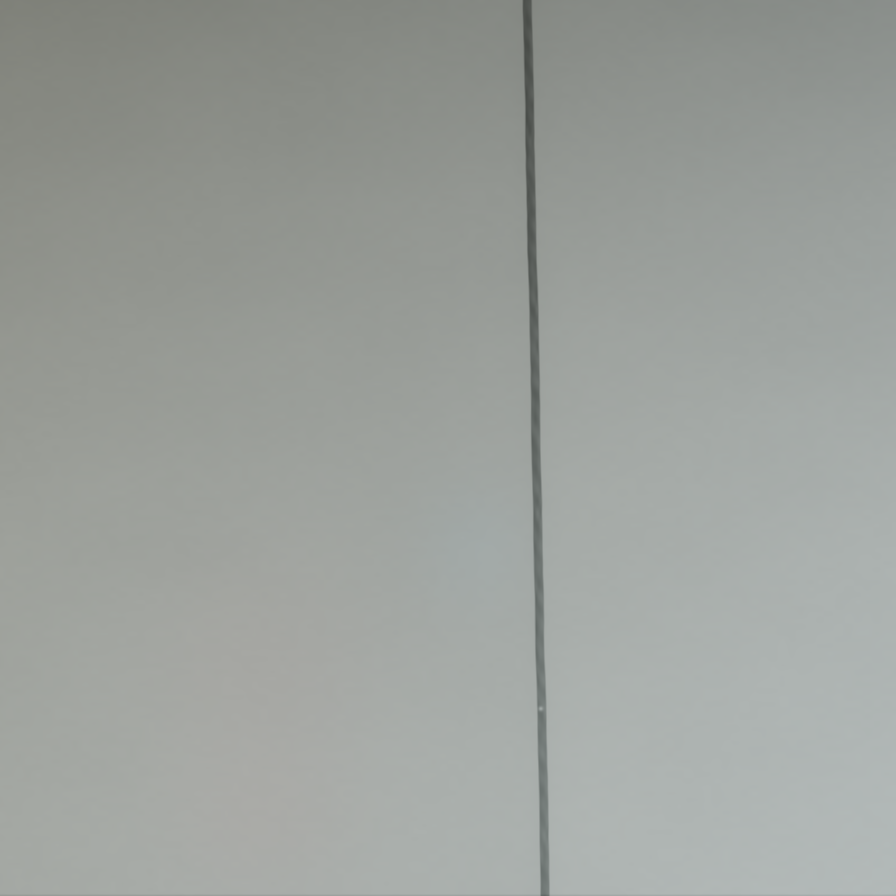
Give the GLSL for this texture, as a WebGL 1 fragment shader.

```glsl
precision highp float;
// A pale grey panel wall, shaded darker towards the top left, split by one
// thin, slightly leaning dark seam. Smooth gradients give the light, value
// noise the mottling, and a distance to a line the seam with its twisted grain.

uniform vec2 u_resolution;

#define SEAM_TOP_X 0.5885
#define SEAM_BOTTOM_X 0.6085
#define SEAM_HALF_WIDTH 0.0049
#define SEAM_DARK vec3(0.305, 0.318, 0.302)
#define SEAM_LIGHT vec3(0.445, 0.475, 0.465)
#define MOTTLE 0.008
#define GRAIN 0.006
#define GLINT_POS vec2(0.6035, 0.209)

float hash(vec2 p) {
  return fract(sin(dot(p, vec2(127.1, 311.7))) * 43758.5453);
}

float noise(vec2 p) {
  vec2 cell = floor(p);
  vec2 f = fract(p);
  f = f * f * (3.0 - 2.0 * f);
  float low = mix(hash(cell), hash(cell + vec2(1.0, 0.0)), f.x);
  float high = mix(hash(cell + vec2(0.0, 1.0)), hash(cell + vec2(1.0)), f.x);
  return mix(low, high, f.y);
}

float softSpot(vec2 p, vec2 center, vec2 radius) {
  vec2 d = (p - center) / radius;
  return exp(-dot(d, d));
}

vec3 wallColor(vec2 uv, float rightPanel) {
  // Light rises quickly below the top, then levels off
  float depth = 1.0 - uv.y;
  float green = 0.503 + 0.27 * depth - 0.11 * depth * depth + 0.055 * uv.x;
  green += 0.010 * rightPanel * smoothstep(0.0, 0.35, depth);

  // Cooler towards the lower right, with faint warm patches on the left
  float cool = clamp(0.6 * uv.x + 0.45 * depth, 0.0, 1.0);
  vec3 color = green + mix(vec3(-0.007, 0.0, -0.030),
                           vec3(-0.026, 0.0, -0.004), cool);
  float warm = softSpot(uv, vec2(0.29, 0.25), vec2(0.12, 0.13))
             + softSpot(uv, vec2(0.29, 0.08), vec2(0.10, 0.08));
  color += vec3(0.009, -0.004, -0.003) * warm;
  color += vec3(-0.006, 0.004, 0.012)
         * softSpot(uv, vec2(0.53, 0.39), vec2(0.06, 0.07));

  // Broad mottling and fine grain
  color += MOTTLE * (noise(uv * vec2(9.0, 13.0)) - 0.5);
  color += GRAIN * (noise(uv * vec2(95.0, 140.0)) - 0.5);
  return color;
}

void main() {
  vec2 uv = gl_FragCoord.xy / u_resolution;
  float pixel = 1.0 / min(u_resolution.x, u_resolution.y);

  // Signed distance across the seam, with a slight wander
  float seamX = mix(SEAM_BOTTOM_X, SEAM_TOP_X, uv.y);
  seamX += 0.0012 * (noise(vec2(2.0, uv.y * 18.0)) - 0.5);
  float across = uv.x - seamX;
  float rightPanel = smoothstep(-0.004, 0.004, across);
  vec3 color = wallColor(uv, rightPanel);

  // Soft shade beside the seam
  color -= 0.014 * exp(-abs(across) / 0.012);

  // Seam body: slanted strands, a dark left side and a lighter right side
  float strand = sin(uv.y * 210.0 + across * 420.0);
  float wear = noise(vec2(across * 260.0, uv.y * 75.0)) - 0.5;
  vec3 seam = mix(SEAM_LIGHT, SEAM_DARK, smoothstep(0.05, 1.0, uv.y));
  seam += 0.012 * strand + 0.045 * wear + 5.0 * across;
  float width = SEAM_HALF_WIDTH + 0.0005 * wear;
  float edge = max(0.0014, pixel);
  float cover = 1.0 - smoothstep(width - edge, width + edge, abs(across));
  color = mix(color, seam, 0.95 * cover);

  // Small glint low on the seam
  color += 0.20 * softSpot(uv, GLINT_POS, vec2(0.0026));

  // Thin shaded lower border
  color -= 0.05 * (1.0 - smoothstep(0.0, 0.003, uv.y));
  gl_FragColor = vec4(color, 1.0);
}
```
